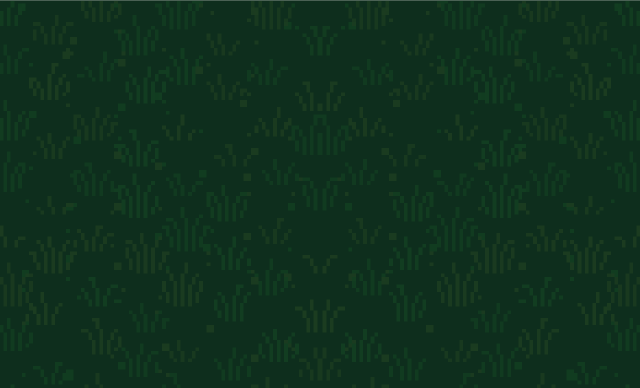
Give the GLSL for this pattern, as a WebGL 2 fragment shader.

```glsl
#version 300 es
precision highp float;
// Dark meadow of blocky grass tufts and scattered specks, mirrored about the vertical centre line.

uniform vec2 u_resolution;
out vec4 fragColor;

float hash(vec2 id, float k) {
    vec3 p = fract(vec3(id, k) * vec3(0.1031, 0.1137, 0.0973) + 0.37);
    p += dot(p, p.yzx + 33.33);
    return fract((p.x + p.y) * p.z);
}

// 1 where v lies in the half-open range [lo, hi)
float inside(float v, float lo, float hi) {
    return step(lo, v) * (1.0 - step(hi, v));
}

// One tuft of three to five blades; q is the block coordinate from the middle of its base
float tuft(vec2 q, vec2 seed) {
    float kind = hash(seed, 1.0);
    float first = kind > 0.7 ? -2.0 : -1.0;
    float last = kind > 0.3 ? 2.0 : 1.0;
    float tall = floor((kind > 0.7 ? 10.0 : kind > 0.3 ? 8.0 : 6.0) + 2.5 * hash(seed, 2.0));
    q.x *= hash(seed, 4.0) > 0.5 ? 1.0 : -1.0;
    float ink = 0.0;
    for (float i = first; i <= last; i++) {
        float away = abs(i);
        float side = i == 0.0 ? sign(hash(seed, 3.0) - 0.5) : sign(i);
        float top = tall - floor(away * 2.2 + 2.0 * hash(seed, 6.0 + i));
        float fromTop = top - 1.0 - q.y;
        // the blade steps outwards near its tip
        float bend = fromTop < 0.5 ? 2.0 : fromTop < 2.5 ? 1.0 : 0.0;
        bend = away == 1.0 ? bend : min(bend, 1.0);
        float tip = fromTop < 0.5 && hash(seed, 12.0 + i) > 0.7 ? 2.0 : 1.0;
        float across = (q.x - 2.0 * i) * side;
        ink = max(ink, inside(across, bend, bend + tip) * inside(q.y, away > 1.0 ? 1.0 : 0.0, top));
    }
    return ink;
}

// Square specks in the gaps between tufts: one large, two small
float specks(vec2 q, vec2 seed) {
    float ink = 0.0;
    for (float k = 0.0; k < 3.0; k++) {
        if (hash(seed, 20.0 + k) > 0.65) continue;
        float size = k == 0.0 ? 2.0 : 1.0;
        vec2 corner = floor(vec2(4.0, 15.0) * vec2(hash(seed, 30.0 + k), hash(seed, 40.0 + k))) - vec2(2.0, 0.0);
        vec2 d = q - corner;
        ink = max(ink, inside(d.x, 0.0, size) * inside(d.y, 0.0, size));
    }
    return ink;
}

vec3 meadow(vec2 frag) {
    // 105 blocks up the canvas, mirrored left to right
    vec2 uv = vec2(abs(frag.x - 0.5 * u_resolution.x), frag.y) / u_resolution.y;
    vec2 block = floor(uv * 105.0 + vec2(5.3, 0.0));
    vec3 color = vec3(0.053, 0.18, 0.112);

    // jittered, staggered plots; seven rows wrap from top to bottom
    vec2 plot = vec2(12.0, 15.0);
    float column = floor(block.x / plot.x);
    for (float dx = -1.0; dx <= 1.0; dx++) {
        float col = column + dx;
        float stagger = 7.0 * mod(col, 2.0);
        float row = floor((block.y - stagger) / plot.y);
        for (float dy = -1.0; dy <= 1.0; dy++) {
            vec2 id = vec2(col, row + dy);
            vec2 seed = vec2(col + 3.0, mod(id.y, 7.0));
            vec2 q = block - id * plot - vec2(0.0, stagger);
            vec2 base = floor(vec2(4.0 + 4.0 * hash(seed, 50.0), 4.0 * hash(seed, 51.0)));
            vec3 green = vec3(0.07, 0.24, 0.128);
            vec3 olive = vec3(0.108, 0.235, 0.125);
            vec3 grass = hash(seed, 52.0) > 0.5 ? olive : green;
            vec3 dust = hash(seed, 53.0) > 0.5 ? olive : green;
            color = mix(color, dust, 0.9 * specks(q, seed));
            color = mix(color, grass, tuft(q - base, seed) * mix(0.75, 1.0, hash(seed, 54.0)));
        }
    }
    // thin pale seam along the top edge
    return mix(color, vec3(0.29, 0.38, 0.33), step(0.9975, uv.y));
}

void main() {
    // four samples per pixel smooth the block edges
    vec3 sum = vec3(0.0);
    for (float i = 0.0; i < 4.0; i++) {
        vec2 offset = vec2(mod(i, 2.0), floor(i / 2.0)) * 0.5 - 0.25;
        sum += meadow(gl_FragCoord.xy + offset);
    }
    fragColor = vec4(sum / 4.0, 1.0);
}
```
